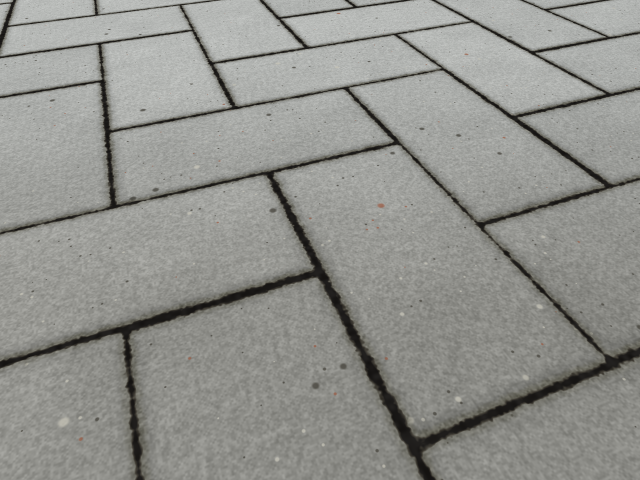
This texture is drawn by a WebGL 1 fragment shader. Its source:

```glsl
precision highp float;
// Grey concrete pavers in a herringbone bond, receding in perspective.

uniform vec2 u_resolution;

#define JOINT 0.019          // half joint width, in paver widths
#define BEVEL 0.085          // width of the worn edge
#define SHIFT 0.016          // laying error of each paver
#define GRAIN 0.17           // contrast of the sandy surface
#define NEAR_GREY vec3(0.540, 0.540, 0.520)
#define FAR_GREY vec3(0.695, 0.705, 0.695)
#define DIRT vec3(0.400, 0.395, 0.350)
#define WALL vec3(0.270, 0.255, 0.220)
#define GAP vec3(0.105, 0.098, 0.092)
#define SAMPLES 3            // antialiasing samples per axis

float hash(vec2 p) {
  return fract(sin(dot(p, vec2(127.1, 311.7))) * 43758.5);
}

vec2 hash2(vec2 p) {
  return vec2(hash(p), hash(p + 37.4));
}

float noise(vec2 p) {
  vec2 i = floor(p), f = fract(p);
  f = f * f * (3.0 - 2.0 * f);
  return mix(mix(hash(i), hash(i + vec2(1, 0)), f.x),
             mix(hash(i + vec2(0, 1)), hash(i + vec2(1, 1)), f.x), f.y);
}

// Invert the camera projection: view (y down, height 1) to paver units.
vec2 toGround(vec2 s) {
  vec2 alongU = vec2(0.3394, -0.0382) - 0.080 * s;
  vec2 alongV = vec2(-0.0347, 0.0851) + 0.2154 * s;
  vec2 r = s - vec2(0.559, 0.3594);
  float det = alongU.x * alongV.y - alongV.x * alongU.y;
  return vec2(r.x * alongV.y - alongV.x * r.y,
              alongU.x * r.y - r.x * alongU.y) / det;
}

// Herringbone of 1 x 2 pavers: xy = paver origin, zw = its size.
vec4 paverAt(vec2 q) {
  vec2 cell = floor(q);
  float k = mod(cell.x + cell.y + 0.5, 4.0);
  if (k < 1.0) return vec4(cell, 1, 2);
  if (k < 2.0) return vec4(cell - vec2(0, 1), 1, 2);
  if (k < 3.0) return vec4(cell, 2, 1);
  return vec4(cell - vec2(1, 0), 2, 1);
}

// Sparse pits and coloured stone chips.
vec3 addChips(vec3 col, vec2 q, float density) {
  vec2 cell = floor(q);
  vec2 centre = 0.25 + 0.5 * hash2(cell + 5.0);
  float radius = mix(0.08, 0.2, hash(cell + 9.0));
  float chip = smoothstep(radius, radius * 0.4, length(fract(q) - centre));
  chip *= step(1.0 - density, hash(cell + 71.0));
  float kind = hash(cell + 23.0);
  vec3 tint = kind < 0.55 ? vec3(0.27, 0.26, 0.23)
            : kind < 0.88 ? vec3(0.78, 0.77, 0.72) : vec3(0.60, 0.36, 0.27);
  return mix(col, tint, 0.75 * chip);
}

vec3 paving(vec2 s) {
  vec2 q = toGround(s);
  vec4 paver = paverAt(q);
  vec2 id = paver.xy;

  // Signed distance to the rounded, ragged paver outline
  vec2 halfSize = 0.5 * paver.zw;
  vec2 local = q - id - halfSize + SHIFT * (hash2(id + 3.0) - 0.5);
  vec2 rel = abs(local) - halfSize + JOINT;
  vec2 corner = rel + 0.03;
  float d = length(max(corner, 0.0)) + min(max(corner.x, corner.y), 0.0) - 0.03;
  float ragged = d + 0.014 * (noise(q * 24.0) - 0.5) + 0.012 * (noise(q * 75.0) - 0.5);

  // Edges turned to the viewer show more of their bevel
  float facing = 0.2;
  if (rel.y > rel.x && local.y > 0.0) facing = 1.0;
  if (rel.x > rel.y && local.x < 0.0) facing = 0.6;

  // Top face: sky sheen in the distance, uneven tone, sand
  float sheen = smoothstep(0.30, 0.98, 1.0 - s.y);
  vec3 col = mix(NEAR_GREY, FAR_GREY, sheen);
  col += 0.045 * (1.0 - s.x) * (1.0 - 0.6 * sheen);
  col += 0.035 * (hash(id + 11.0) - 0.5) + 0.035 * (noise(q * 3.5) - 0.5);
  float sand = 0.6 * noise(q * 110.0) + 0.4 * noise(q * 52.0) - 0.5;
  col += GRAIN * sand;
  col = addChips(col, q * 17.0, 0.09);
  col = addChips(col, q * 6.0 + 40.0, 0.05);

  // Worn bevel, then the dirty rim
  float bevel = smoothstep(-BEVEL, -0.02, ragged);
  col *= 1.0 - bevel * (0.03 + 0.12 * facing);
  float rim = smoothstep(-0.038, -0.004, ragged);
  col = mix(col, DIRT + 0.25 * sand, rim * (0.4 + 0.45 * facing));

  // Open joint: side wall falling into shadow
  vec3 joint = mix(WALL, GAP, smoothstep(0.0, 0.012, ragged));
  joint += 0.06 * (noise(q * 40.0) - 0.5);
  return mix(col, joint, smoothstep(-0.004, 0.004, ragged));
}

void main() {
  vec3 sum = vec3(0.0);
  for (int j = 0; j < SAMPLES; j++) {
    for (int i = 0; i < SAMPLES; i++) {
      vec2 offset = (vec2(i, j) + 0.5) / float(SAMPLES) - 0.5;
      vec2 p = (gl_FragCoord.xy + offset) / u_resolution;
      sum += paving(vec2(p.x * 4.0 / 3.0, 1.0 - p.y));
    }
  }
  gl_FragColor = vec4(sum / float(SAMPLES * SAMPLES), 1.0);
}
```
